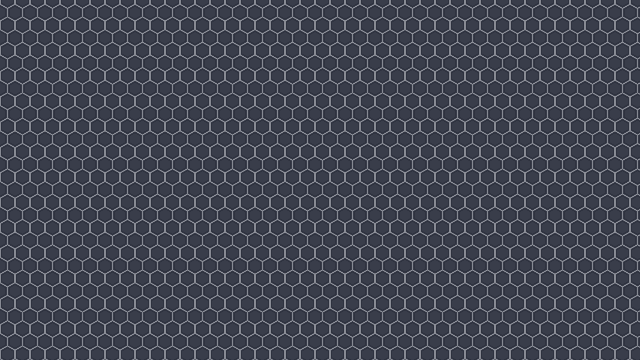
Give the GLSL for this pattern, as a Shadertoy shader.

```glsl
// Fine pale honeycomb lines with a faint dark groove on slate blue.

#define TILES_ACROSS 42.667                // tiles over the canvas width
#define TILE_HEIGHT 1.6875                 // two hexagon rows, in tile widths
#define WIDE_LINE 0.0625                   // uprights on the tile border
#define THIN_LINE 0.0313                   // uprights in the tile centre
#define SLANT_LINE 0.0345                  // sloping edges
#define GROOVE_NEAR 0.06
#define GROOVE_FAR 0.165
#define SLATE vec3(0.222, 0.238, 0.291)
#define GROOVE vec3(0.178, 0.192, 0.242)
#define INK vec3(0.88, 0.885, 0.90)

float segmentDistance(vec2 p, vec2 a, vec2 b) {
    vec2 ap = p - a, ab = b - a;
    return length(ap - ab * clamp(dot(ap, ab) / dot(ab, ab), 0.0, 1.0));
}

// Share of a pixel-wide box covered by a line at the given distance.
float lineCoverage(float dist, float width, float pixel) {
    float halfWidth = 0.5 * width;
    return (clamp(dist + 0.5 * pixel, -halfWidth, halfWidth)
          - clamp(dist - 0.5 * pixel, -halfWidth, halfWidth)) / pixel;
}

void mainImage(out vec4 fragColor, in vec2 fragCoord) {
    float pixel = TILES_ACROSS / iResolution.x;
    vec2 p = vec2(fragCoord.x, iResolution.y - fragCoord.y) * pixel;

    // Fold the tile into the quadrant that holds three edges
    vec2 tile = vec2(1.0, TILE_HEIGHT);
    vec2 q = abs(mod(p + 0.5 * tile, tile) - 0.5 * tile);
    vec2 upper = vec2(0.0, TILE_HEIGHT / 6.0);
    vec2 lower = vec2(0.5, TILE_HEIGHT / 3.0);
    float border = segmentDistance(q, vec2(0.0), upper);
    float slant = segmentDistance(q, upper, lower);
    float centre = segmentDistance(q, lower, 0.5 * tile);

    // Dark groove on both sides of each edge
    float edge = min(slant, min(border, centre));
    float groove = smoothstep(GROOVE_NEAR, GROOVE_NEAR + 0.04, edge)
                 * (1.0 - smoothstep(GROOVE_FAR - 0.04, GROOVE_FAR, edge));
    vec3 color = mix(SLATE, GROOVE, groove);

    // Pale edges, each with its own width
    float ink = max(lineCoverage(slant, SLANT_LINE, pixel),
                max(lineCoverage(border, WIDE_LINE, pixel),
                    lineCoverage(centre, THIN_LINE, pixel)));
    fragColor = vec4(mix(color, INK, ink), 1.0);
}
```
